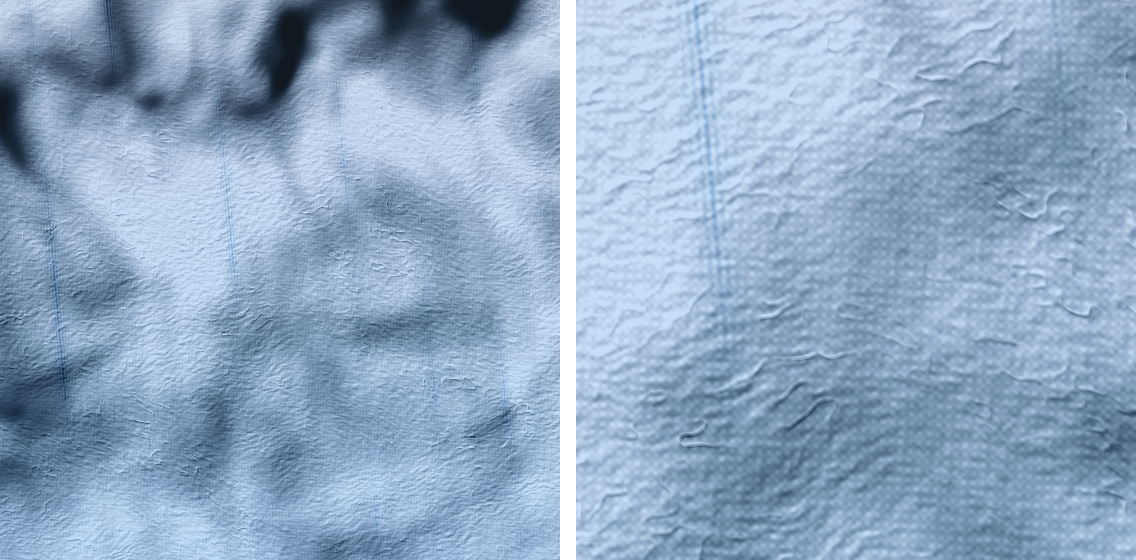
Left, the full canvas; right, a detail of the centre.
Reproduce this texture procedurally as a Shadertoy shader.

```glsl
const vec3 PALETTE[6] = vec3[6](
    vec3(0.09, 0.16, 0.24), vec3(0.22, 0.31, 0.41), vec3(0.34, 0.44, 0.55),
    vec3(0.45, 0.56, 0.67), vec3(0.57, 0.67, 0.79), vec3(0.69, 0.78, 0.88));
const vec3 COOL_TINT = vec3(-0.035, 0.005, 0.04);
// Main folds: start and end of each, then its width and depth (negative is dark)
const vec4 FOLD_LINE[9] = vec4[9](
    vec4(0.46, 0.81, 0.56, 1.00), vec4(0.66, 1.03, 0.90, 0.99), vec4(0.38, 0.64, 0.66, 0.76),
    vec4(-0.03, 0.30, -0.01, 0.80), vec4(0.37, 0.08, 0.38, 0.28), vec4(0.24, 0.83, 0.31, 0.88),
    vec4(0.54, 0.17, 0.62, 0.24), vec4(0.84, 0.24, 0.89, 0.27), vec4(0.37, 0.84, 0.48, 1.00));
const vec2 FOLD_SHAPE[9] = vec2[9](
    vec2(0.062, -3.9), vec2(0.055, -3.2), vec2(0.07, 1.2), vec2(0.08, -2.1), vec2(0.035, -1.4),
    vec2(0.03, -2.2), vec2(0.08, -1.4), vec2(0.025, -2.0), vec2(0.035, 1.3));
const float BASE_TONE = 4.12;
const vec3 FOLD_GAIN = vec3(2.1, 1.45, 0.7); // broad, middle, small
const float CREASE_GAIN = 5.0;
const float SHADOW_GAIN = 1.35;
const float STREAK_GAIN = 0.45;
const float RELIEF_GAIN = 2.0;
const float WEAVE_GAIN = 0.42;
const float WEAVE_COUNT = 180.0;
const float SEAM_COUNT = 6.0;
const float SEAM_LEAN = -0.09;
const float SEAM_WIDTH = 0.012;
const float THREAD_COUNT = 190.0;
const vec2 LIGHT_STEP = vec2(-0.0006, 0.0011);
const vec3 ARCH = vec3(0.69, 0.19, 0.4); // centre, radius
const float TAU = 6.28319;

float hash(vec2 cell) {
    vec3 q = fract(cell.xyx * 0.1031);
    q += dot(q, q.yzx + 33.33);
    return fract((q.x + q.y) * q.z);
}
float cornerSlope(vec2 cell, vec2 offset) {
    return dot(vec2(hash(cell), hash(cell + 57.0)) * 2.0 - 1.0, offset);
}
// Gradient noise, roughly -1 to 1
float noise(vec2 p) {
    vec2 c = floor(p), f = p - c, e = vec2(1.0, 0.0);
    vec2 u = f * f * f * (f * (f * 6.0 - 15.0) + 10.0);
    float low = mix(cornerSlope(c, f), cornerSlope(c + e, f - e), u.x);
    float high = mix(cornerSlope(c + e.yx, f - e.yx), cornerSlope(c + 1.0, f - 1.0), u.x);
    return 1.6 * mix(low, high, u.y);
}
vec2 tilt(vec2 p, float angle) {
    float c = cos(angle), s = sin(angle);
    return vec2(c * p.x + s * p.y, c * p.y - s * p.x);
}
float segmentDistance(vec2 p, vec4 line) {
    vec2 along = line.zw - line.xy, from = p - line.xy;
    return length(from - along * clamp(dot(from, along) / dot(along, along), 0.0, 1.0));
}

// Soft light and dark of the draped cloth
float foldTone(vec2 p) {
    float top = smoothstep(0.45, 0.85, p.y);
    vec2 bend = vec2(noise(p * 4.0 + 3.0), noise(p * 4.0 + 19.0));
    vec2 ripple = vec2(noise(p * 11.0 + 5.0), noise(p * 11.0 + 37.0));
    vec2 w = tilt(p + 0.06 * bend + 0.015 * ripple, mix(0.45, 0.8, top));
    float shade = FOLD_GAIN.x * noise(w * vec2(3.2, 4.6) + 7.0);
    shade += FOLD_GAIN.y * noise(w * vec2(7.0, 10.0) + 31.0) * mix(0.9, 1.4, top);
    shade += FOLD_GAIN.z * noise(w * vec2(13.0, 21.0) + 61.0) * mix(0.8, 1.8, top);
    float crease = noise(w * vec2(4.0, 8.0) + 43.0);
    shade += CREASE_GAIN * crease * exp(-24.0 * crease * crease) * mix(0.1, 0.7, top);
    shade *= shade < 0.0 ? SHADOW_GAIN : 1.0;
    shade += STREAK_GAIN * noise(vec2(28.0 * (p.x - SEAM_LEAN * p.y), 2.5 * p.y));
    vec2 q = p + 0.04 * bend + 0.03 * ripple;
    for (int i = 0; i < FOLD_LINE.length(); i++) {
        float d = segmentDistance(q, FOLD_LINE[i]) / FOLD_SHAPE[i].x;
        shade += FOLD_SHAPE[i].y * exp(-d * d) * (1.0 + 0.5 * ripple.x);
    }
    float arch = (length(q - ARCH.xy) - ARCH.z) / 0.045;
    return shade - 1.5 * smoothstep(0.4, 0.54, q.y) * (0.7 + bend.x) * exp(-arch * arch);
}

// Short cracks over fine pebbles, drawn out along x
float crinkles(vec2 p) {
    vec2 q = p + 0.012 * noise(p * 10.0) + 0.003 * noise(p * 40.0);
    float crack = noise(q * vec2(24.0, 48.0)) + 0.5 * noise(q * vec2(65.0, 105.0) + 11.0);
    float cracked = smoothstep(-0.15, 0.5, noise(p * vec2(5.0, 8.0) + 71.0));
    float broken = smoothstep(-0.2, 0.3, noise(q * vec2(24.0, 36.0) + 83.0));
    float pebbles = noise(q * vec2(75.0, 125.0) + 5.0) + 0.55 * noise(q * vec2(140.0, 200.0));
    return 1.4 * exp(-8.0 * abs(crack)) * broken * mix(0.35, 1.0, cracked) + 0.7 * pebbles;
}
// Height of the coating, its grain turning from place to place
float relief(vec2 p) {
    float turn = smoothstep(-0.2, 0.2, noise(p * 3.5 + 13.0));
    return mix(crinkles(tilt(p, -0.5)), crinkles(tilt(p, 0.3) + 9.0), turn);
}

// Leaning bundles of fine vertical threads around one sharper line
float seams(vec2 p) {
    float sum = 0.0;
    for (float i = 0.0; i < SEAM_COUNT; i++) {
        float x = (i + 0.2 + 0.6 * hash(vec2(i, 9.0))) / SEAM_COUNT;
        float d = (p.x - x - SEAM_LEAN * (p.y - 0.5)) / SEAM_WIDTH;
        float worn = smoothstep(-0.3, 0.8, noise(vec2(i * 7.3 + 0.5, p.y * 2.5)));
        float threads = 0.6 + 0.4 * cos(d * SEAM_WIDTH * TAU * THREAD_COUNT);
        sum += worn * (exp(-d * d) * threads + 0.5 * exp(-50.0 * d * d));
    }
    return sum;
}

void mainImage(out vec4 fragColor, in vec2 fragCoord) {
    vec2 p = fragCoord / iResolution.y;
    float tone = min(BASE_TONE + foldTone(p), 5.6);
    // Surface texture, calmer at the top and in deep shadow
    float rough = mix(1.0, 0.65, smoothstep(0.55, 0.9, p.y)) * smoothstep(-0.5, 2.5, tone);
    float emboss = relief(p - LIGHT_STEP) - relief(p + LIGHT_STEP);
    vec2 thread = sin(tilt(p, -0.06) * TAU * WEAVE_COUNT);
    float visible = 1.0 - smoothstep(0.36, 0.5, WEAVE_COUNT / iResolution.y);
    float weave = (0.6 * thread.x * thread.y + 0.3 * thread.x + 0.4 * thread.y) * visible;
    float stain = seams(p);
    tone += rough * (RELIEF_GAIN * emboss + WEAVE_GAIN * weave) - stain;
    // Tone to colour
    vec3 colour = PALETTE[0] * (1.0 - 0.4 * clamp(-tone, 0.0, 1.0));
    for (int i = 1; i < 6; i++)
        colour += (PALETTE[i] - PALETTE[i - 1]) * clamp(tone - float(i - 1), 0.0, 1.0);
    colour += 0.09 * clamp(tone - 5.0, 0.0, 1.0) + COOL_TINT * (0.5 - p.y + 0.8 * stain);
    fragColor = vec4(clamp(colour, 0.0, 1.0), 1.0);
}
```
